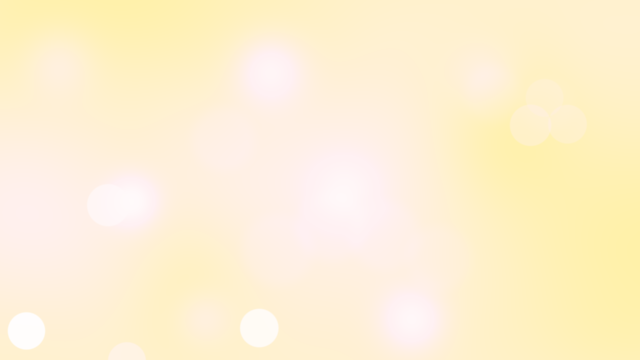
Give the GLSL for this background, as a Shadertoy shader.

```glsl
// Pale bokeh backdrop: a scalar light level drifts from lemon through cream to
// blush, built from broad gaussian pools, slow noise and scattered soft glows.
// Small crisp discs in two loose spiral clusters are laid over it.

const vec3 LEMON = vec3(1.0, 0.945, 0.62);
const vec3 BLUSH = vec3(1.0, 0.942, 0.95);
const vec3 WHITE = vec3(1.0, 0.995, 0.995);
const float GOLDEN_ANGLE = 2.39996;

float hash(vec2 p) {
    return fract(sin(dot(p, vec2(127.1, 311.7))) * 43758.5453);
}

vec2 hash2(float n) {
    return vec2(hash(vec2(n, 1.7)), hash(vec2(n, 8.3)));
}

float valueNoise(vec2 p) {
    vec2 cell = floor(p), f = fract(p);
    f = f * f * f * (f * (f * 6.0 - 15.0) + 10.0);
    float low = mix(hash(cell), hash(cell + vec2(1, 0)), f.x);
    float high = mix(hash(cell + vec2(0, 1)), hash(cell + vec2(1, 1)), f.x);
    return mix(low, high, f.y);
}

// Gaussian falloff with separate horizontal and vertical radii
float pool(vec2 p, vec2 center, vec2 radii) {
    vec2 d = (p - center) / radii;
    return exp(-dot(d, d));
}

float disc(vec2 p, vec2 center, float radius, float blur) {
    return 1.0 - smoothstep(radius - blur, radius + blur, length(p - center));
}

// Broad bright and yellow regions
float broadLight(vec2 p) {
    float light = 0.60;
    light += 0.32 * pool(p, vec2(0.90, 0.47), vec2(0.36, 0.34));
    light += 0.38 * pool(p, vec2(0.06, 0.42), vec2(0.30, 0.28));
    light -= 0.50 * pool(p, vec2(0.32, 1.04), vec2(0.50, 0.28));
    light -= 0.52 * pool(p, vec2(1.78, 0.30), vec2(0.38, 0.36));
    light -= 0.36 * pool(p, vec2(1.40, 0.62), vec2(0.20, 0.20));
    light -= 0.30 * pool(p, vec2(0.54, 0.18), vec2(0.16, 0.20));
    return light + 0.12 * (valueNoise(p * 3.5) - 0.5);
}

// Blurred lights stepping across the canvas, every second one brighter
float scatteredGlows(vec2 p) {
    float light = 0.0;
    for (float i = 0.0; i < 7.0; i++) {
        vec2 jitter = hash2(i + 3.0) - 0.5;
        vec2 center = vec2(0.14 + 0.2 * i, fract(0.81 + 0.66 * i)) + 0.06 * jitter;
        float strength = mix(0.32, 0.60, mod(i, 2.0)) * (1.0 + 0.3 * jitter.x);
        light += strength * pool(p, center, vec2(0.085 + 0.03 * jitter.y));
    }
    return light;
}

// Large, barely visible out-of-focus discs
float ghostDiscs(vec2 p) {
    float light = 0.0;
    for (float i = 0.0; i < 7.0; i++) {
        vec2 r = hash2(i + 20.0);
        vec2 center = vec2(0.62 + 0.15 * i, 0.25 + 0.5 * r.y);
        light += 0.08 * disc(p, center, mix(0.07, 0.12, r.x), 0.025);
    }
    return light;
}

vec3 lightColour(float light) {
    vec3 colour = mix(LEMON, BLUSH, clamp(light, 0.0, 1.0));
    return mix(colour, WHITE, 0.7 * smoothstep(0.95, 1.45, light));
}

// Crisp discs on an inward spiral, fading as they approach its center
vec3 addDiscs(vec3 colour, vec2 p, vec2 center, vec2 spread,
              float count, float opacity, float seed) {
    float edge = 0.7 / iResolution.y + 0.001;
    for (float i = 0.0; i < count; i++) {
        vec2 r = hash2(i + seed);
        float angle = 3.5 + GOLDEN_ANGLE * i;
        float reach = 1.0 - 0.5 * i / count;
        vec2 spot = center + spread * reach * vec2(cos(angle), sin(angle));
        float fade = opacity * (1.0 - 0.55 * i / count);
        vec3 tint = mix(BLUSH, WHITE, smoothstep(0.35, 0.95, fade));
        float radius = mix(0.050, 0.060, r.x);
        colour = mix(colour, tint, fade * disc(p, spot, radius, edge));
    }
    return colour;
}

void mainImage(out vec4 fragColor, in vec2 fragCoord) {
    vec2 p = fragCoord / iResolution.y;

    float light = broadLight(p) + scatteredGlows(p) + ghostDiscs(p);
    vec3 colour = lightColour(light);

    colour = addDiscs(colour, p, vec2(0.42, 0.20), vec2(0.37, 0.34), 4.0, 0.97, 40.0);
    colour = addDiscs(colour, p, vec2(1.53, 0.68), vec2(0.06, 0.08), 3.0, 0.38, 60.0);

    fragColor = vec4(colour, 1.0);
}
```
